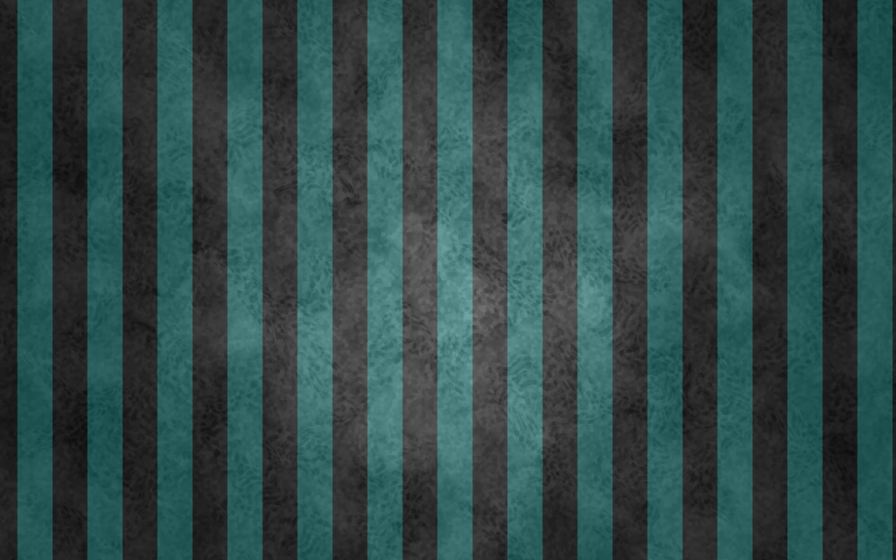
Reproduce this pattern procedurally as a Shadertoy shader.

```glsl
// Worn vertical stripes, teal on charcoal, under a soft central glow.
// One grey tone (glow times layered cellular noise) is shared by all stripes;
// the teal stripes add a constant tint to it. Lengths are in canvas heights.

#define STRIPE_PERIOD 0.125
#define STRIPE_START  0.03125
#define STRIPE_WIDTH  0.0625
#define TEAL_TINT     vec3(0.005, 0.212, 0.208)
#define EDGE_TONE     0.122
#define GLOW_TONE     0.175
#define GLOW_RADIUS   0.43
#define CLOUD_WEAR    0.95
#define LEAF_WEAR     0.22
#define GRAIN_WEAR    0.30
#define SEAM_LIGHT    0.018

vec3 hash3(vec2 cell) {
    vec3 q = fract(cell.xyx * vec3(0.1031, 0.1030, 0.0973));
    q += dot(q, q.yxz + 33.33);
    return fract((q.xxy + q.yzz) * q.zyx);
}

// Cellular noise: x = blended random value of nearby cells, y = nearest distance
vec2 cellular(vec2 p) {
    vec2 cell = floor(p), local = fract(p);
    float total = 0.0, weights = 0.0, nearest = 8.0;
    for (int j = -1; j <= 1; j++)
    for (int i = -1; i <= 1; i++) {
        vec2 offset = vec2(i, j);
        vec3 h = hash3(cell + offset + 50.0);
        vec2 d = offset + h.xy - local;
        float dist2 = dot(d, d);
        float w = exp(-7.0 * dist2);
        total += w * h.z;
        weights += w;
        nearest = min(nearest, dist2);
    }
    return vec2(total / weights, sqrt(nearest));
}

// Layered sines bend the cells into ragged, organic outlines
vec2 warp(vec2 p) {
    vec2 bend = 0.012 * sin(p.yx * vec2(31.0, 27.0) + 3.0 * sin(p * 13.0));
    return p + bend + 0.004 * sin(p.yx * vec2(113.0, 127.0) + p * 71.0);
}

// Broad mottling, centred on zero
float clouds(vec2 p) {
    float sum = 0.0, amplitude = 0.40, scale = 6.0;
    for (int i = 0; i < 4; i++) {
        sum += amplitude * (cellular(p * scale + float(i) * 17.3).x - 0.5);
        amplitude *= 0.72;
        scale *= 2.1;
    }
    return sum;
}

// Small dark petals that gather in clumps
float leaves(vec2 p) {
    float clump = smoothstep(0.40, 0.68, cellular(p * 17.0 + 7.0).x);
    float petal = 1.0 - smoothstep(0.22, 0.50, cellular(p * 76.0 + 31.0).y);
    return clump * petal;
}

// Coverage of the teal stripes, with edges one pixel soft
float stripes(float x, float pixel) {
    float centre = STRIPE_START + 0.5 * STRIPE_WIDTH;
    float d = abs(fract((x - centre) / STRIPE_PERIOD + 0.5) - 0.5) * STRIPE_PERIOD;
    return clamp(0.5 + (0.5 * STRIPE_WIDTH - d) / pixel, 0.0, 1.0);
}

void mainImage(out vec4 fragColor, in vec2 fragCoord) {
    float pixel = 1.0 / iResolution.y;
    vec2 p = fragCoord * pixel;
    vec2 middle = 0.5 * iResolution.xy * pixel;

    // Glow
    vec2 r = (p - middle) * vec2(0.94, 1.0) / GLOW_RADIUS;
    float tone = EDGE_TONE + GLOW_TONE * exp(-dot(r, r));

    // Wear
    vec2 q = warp(p);
    float grain = cellular(p * 150.0 + 11.0).x - 0.5;
    tone *= 1.04 + CLOUD_WEAR * clouds(q) - LEAF_WEAR * leaves(q) + GRAIN_WEAR * grain;

    // Stripes, with a faint light seam just inside each teal edge
    float teal = stripes(p.x, pixel);
    float seamWidth = 0.002;
    float inner = min(stripes(p.x - seamWidth, pixel), stripes(p.x + seamWidth, pixel));
    vec3 color = vec3(tone) + TEAL_TINT * teal + SEAM_LIGHT * max(teal - inner, 0.0);

    fragColor = vec4(clamp(color, 0.0, 1.0), 1.0);
}
```
